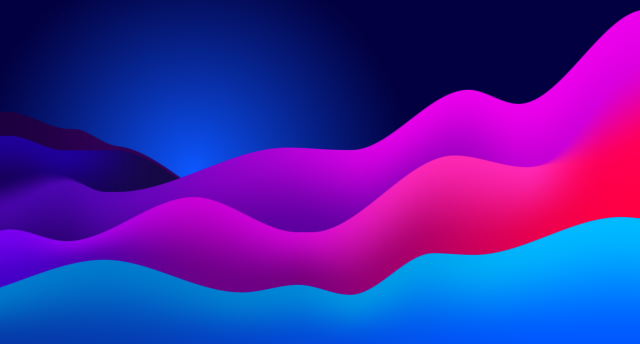
Reproduce this background procedurally as a Shadertoy shader.

```glsl
// Layered neon hills under a deep blue night sky with a round glow.
// Each ridge line is a sum of smooth rises and falls; each hill is shaded
// from a crest colour to a deep colour, both drifting from left to right.

#define GLOW_CENTER vec2(0.302, 0.502)
#define GLOW_RADIUS 0.64
#define SKY_COLOR vec3(0.008, 0.0, 0.25)
#define GLOW_COLOR vec3(0.05, 0.34, 1.0)
#define LEFT_BLUR 0.045
#define RIGHT_BLUR 0.13

// Smooth change of height between two places
float rise(float x, float from, float to, float height) {
    return height * smoothstep(from, to, x);
}

// Ridge lines, from far to near
float farRidge(float x) {
    return 0.675 + rise(x, 0.01, 0.11, -0.05) + rise(x, 0.115, 0.185, -0.049)
         + rise(x, 0.175, 0.40, -0.20);
}

float indigoRidge(float x) {
    return 0.605 + rise(x, 0.015, 0.10, -0.042) + rise(x, 0.18, 0.40, -0.20);
}

float violetRidge(float x) {
    return 0.427 + rise(x, -0.02, 0.09, 0.054) + rise(x, 0.10, 0.165, -0.039)
         + rise(x, 0.182, 0.449, 0.129) + rise(x, 0.449, 0.54, -0.007)
         + rise(x, 0.549, 0.732, 0.175) + rise(x, 0.732, 0.81, -0.041)
         + rise(x, 0.81, 1.01, 0.274);
}

float pinkRidge(float x) {
    return 0.328 + rise(x, -0.01, 0.016, 0.005) + rise(x, 0.016, 0.104, -0.034)
         + rise(x, 0.104, 0.303, 0.128) + rise(x, 0.303, 0.465, -0.102)
         + rise(x, 0.487, 0.71, 0.223) + rise(x, 0.71, 0.823, -0.034)
         + rise(x, 0.823, 1.06, 0.22);
}

float blueRidge(float x) {
    return 0.131 + rise(x, -0.091, 0.163, 0.114) + rise(x, 0.163, 0.378, -0.095)
         + rise(x, 0.378, 0.466, 0.022) + rise(x, 0.466, 0.547, -0.029)
         + rise(x, 0.547, 0.677, 0.121) + rise(x, 0.677, 0.74, -0.005)
         + rise(x, 0.74, 0.97, 0.11) + rise(x, 0.97, 1.05, -0.012);
}

// Share of a hill at a given depth below its ridge
float cover(float depth, float blur) {
    float soft = 0.75 * fwidth(depth) + blur;
    return smoothstep(-soft, soft, depth);
}

// Three colours blended along x, the second one placed at middle
vec3 drift(vec3 left, vec3 center, vec3 right, float middle, float x) {
    vec3 color = mix(left, center, smoothstep(0.0, middle, x));
    return mix(color, right, smoothstep(middle, 1.0, x));
}

void mainImage(out vec4 fragColor, in vec2 fragCoord) {
    vec2 uv = fragCoord / iResolution.xy;
    float x = uv.x;
    vec2 toGlow = (uv - GLOW_CENTER) * vec2(iResolution.x / iResolution.y, 1.0);

    // Sky and glow
    float glow = pow(max(1.0 - length(toGlow) / GLOW_RADIUS, 0.0), 1.15);
    vec3 color = mix(SKY_COLOR, GLOW_COLOR, glow);

    // Dark hills on the left
    float depth = farRidge(x) - uv.y;
    vec3 hill = mix(vec3(0.11, 0.0, 0.25), vec3(0.19, 0.0, 0.33), smoothstep(0.0, 0.2, x));
    color = mix(color, hill, cover(depth, 0.0));

    depth = indigoRidge(x) - uv.y;
    hill = mix(vec3(0.12, 0.0, 0.60), vec3(0.09, 0.0, 0.36), smoothstep(0.0, 0.14, depth));
    hill = mix(hill, vec3(0.08, 0.03, 0.27), smoothstep(0.10, 0.25, x));
    color = mix(color, hill, cover(depth, 0.0));

    // Violet hill, hazy at the far left
    depth = violetRidge(x) - uv.y;
    vec3 crest = mix(vec3(0.30, 0.02, 0.70), vec3(0.93, 0.0, 0.93), smoothstep(0.05, 0.72, x));
    vec3 deep = drift(vec3(0.13, 0.0, 0.40), vec3(0.36, 0.0, 0.62), vec3(0.84, 0.0, 0.86), 0.45, x);
    hill = mix(crest, deep, smoothstep(-0.02, 0.25, depth));
    color = mix(color, hill, cover(depth, LEFT_BLUR * (1.0 - smoothstep(0.02, 0.14, x))));

    // Pink hill, melting into the violet one at the right
    depth = pinkRidge(x) - uv.y;
    float thickness = max(pinkRidge(x) - blueRidge(x), 0.05);
    crest = drift(vec3(0.48, 0.0, 0.95), vec3(0.80, 0.0, 0.85), vec3(1.0, 0.17, 0.72), 0.32, x);
    crest = mix(crest, vec3(1.0, 0.16, 0.72), smoothstep(0.45, 0.70, x));
    crest = mix(crest, vec3(1.0, 0.0, 0.38), smoothstep(0.82, 0.95, x));
    deep = drift(vec3(0.27, 0.0, 0.78), vec3(0.42, 0.0, 0.52), vec3(1.0, 0.0, 0.27), 0.35, x);
    hill = mix(crest, deep, smoothstep(-0.1, 0.95, depth / thickness));
    color = mix(color, hill, cover(depth, RIGHT_BLUR * smoothstep(0.84, 0.98, x)));

    // Blue hill in front
    float ridge = blueRidge(x);
    crest = mix(vec3(0.0, 0.48, 0.80), vec3(0.0, 0.73, 1.0), smoothstep(0.25, 0.95, x));
    deep = mix(vec3(0.02, 0.22, 0.66), vec3(0.0, 0.34, 1.0), smoothstep(0.0, 0.9, x));
    hill = mix(deep, crest, smoothstep(-0.05, 1.0, uv.y / ridge));
    color = mix(color, hill, cover(ridge - uv.y, 0.0));

    fragColor = vec4(color, 1.0);
}
```
